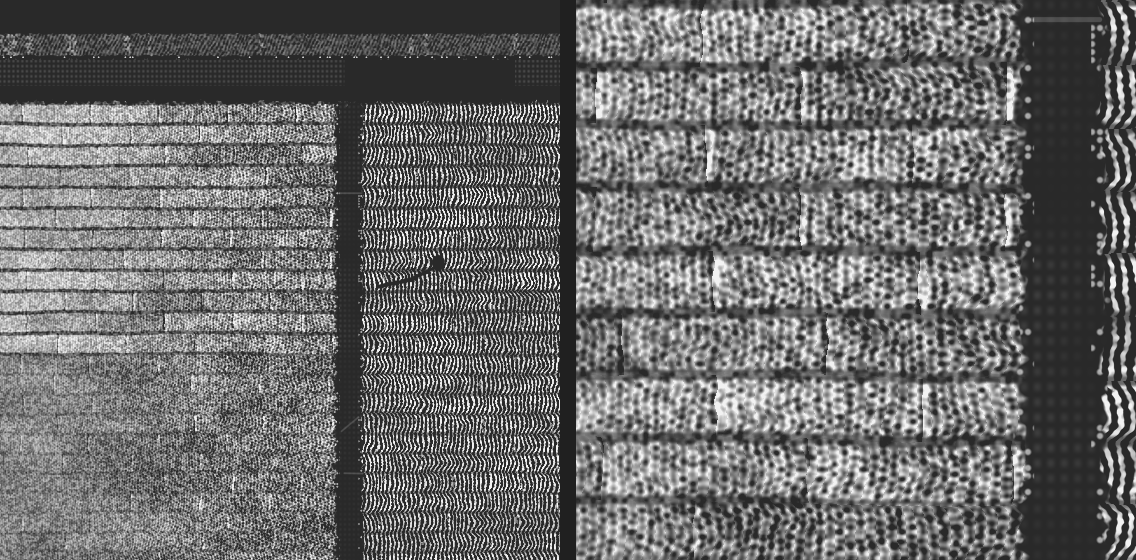
Left: the whole. Right: its middle third, enlarged.
Give the GLSL for this texture, as a WebGL 1 fragment shader.

```glsl
precision highp float;
// Grey point-scan of a running-bond brick wall with a dark eave, a recessed pillar and a bracket.
uniform vec2 u_resolution;

#define VOID_GREY 0.16
#define WALL_TOP 0.184
#define SPLIT 0.633
#define UPPER_ROWS 12.0
#define LOWER_PITCH 0.0352
#define BRICK_WIDTH 0.1224
#define PILLAR_LEFT 0.598
#define PILLAR_RIGHT 0.648
#define BED_WIDTH 0.0033
#define GRAIN_SCALE 320.0
#define BEAD_COUNT 190.0
#define TAU 6.28318

float hash(vec2 p) {
  vec3 q = fract(vec3(p.xyx) * 0.1031);
  q += dot(q, q.yzx + 33.33);
  return fract((q.x + q.y) * q.z);
}

float noise(vec2 p) {
  vec2 i = floor(p), f = fract(p);
  f = f * f * (3.0 - 2.0 * f);
  return mix(mix(hash(i), hash(i + vec2(1, 0)), f.x),
             mix(hash(i + vec2(0, 1)), hash(i + vec2(1, 1)), f.x), f.y);
}

float segment(vec2 p, vec2 a, vec2 b) {
  vec2 d = b - a;
  return length(p - a - d * clamp(dot(p - a, d) / dot(d, d), 0.0, 1.0));
}

// Soft stroke of half-width w at distance d
float stroke(float d, float w) {
  float aa = 0.75 / u_resolution.y;
  return 1.0 - smoothstep(w - aa, w + aa, d);
}

// Scattered round returns, a share of the cells being filled
float specks(vec2 p, float count, float share) {
  vec2 cell = floor(p * count);
  float dotMask = 1.0 - smoothstep(0.2, 0.55, length(fract(p * count) - 0.5));
  return dotMask * step(1.0 - share, hash(cell + 7.0));
}

// Regular faint grid of scan points
float scanGrid(vec2 p) {
  vec2 c = 0.5 + 0.5 * cos(TAU * p * vec2(125.0, 110.0));
  return c.x * c.y;
}

float brickWall(vec2 p, float grain) {
  float rightSide = step(0.62, p.x);
  float lower = smoothstep(SPLIT - 0.002, SPLIT + 0.004, p.y);
  float y = p.y + 0.005 * (noise(p * vec2(9.0, 14.0)) - 0.5)
          + 0.002 * (noise(p * 70.0) - 0.5);

  // Courses, alternately shifted by half a brick
  float r = y < SPLIT ? (y - WALL_TOP) / (SPLIT - WALL_TOP) * UPPER_ROWS
                      : UPPER_ROWS + (y - SPLIT) / LOWER_PITCH;
  float row = floor(r), fy = fract(r);
  float bx = (p.x - 0.045 - 0.025 * rightSide) / BRICK_WIDTH + 0.5 * mod(row, 2.0)
           + 0.18 * (hash(vec2(row, 3.0)) - 0.5) + 0.025 * (noise(p * 110.0) - 0.5);
  float fx = fract(bx);
  vec2 id = vec2(floor(bx), row);
  float tone = hash(id + 11.0) - 0.5;
  float bed = 1.0 - smoothstep(BED_WIDTH * 0.5, BED_WIDTH * 1.4, min(fy, 1.0 - fy) * 0.0365);
  float lit = (1.0 - smoothstep(0.0025, 0.005, fx * BRICK_WIDTH)) * (1.0 - bed);
  float shade = 1.0 - smoothstep(0.001, 0.004, (1.0 - fx) * BRICK_WIDTH);

  // Vertical scan columns, bent by the relief of each brick
  float phase = mix(240.0 * p.x - 75.0 * p.x * p.x, 135.0 * p.x, rightSide);
  float bend = 2.2 * (fy - 0.5) * (fy - 0.5) + 0.7 * tone * fy
             + 1.1 * noise(p * vec2(35.0, 75.0));
  phase += bend + 0.3 * hash(vec2(row, 5.0));
  float column = cos(TAU * phase);
  float bead = cos(TAU * (p.y * BEAD_COUNT + 0.5 * floor(phase)));
  float patchy = noise(p * vec2(14.0, 30.0));

  // Left face: bright and dense, coarser toward the pillar
  float coarse = smoothstep(0.0, 0.58, p.x);
  float leftTone = mix(mix(0.66, 0.53, coarse), mix(0.53, 0.45, coarse), lower);
  leftTone += 0.14 * tone * (1.0 - 0.5 * lower) + 0.16 * (patchy - 0.5);
  leftTone += mix(0.06, 0.25, coarse) * (0.65 * column + 0.5 * bead);
  leftTone += mix(0.28, 0.5, coarse) * (grain - 0.5);
  leftTone = mix(leftTone, 0.24 + 0.3 * (grain - 0.5), bed * mix(0.82, 0.24, lower));
  leftTone -= 0.22 * shade * (1.0 - 0.5 * lower);
  float jointLight = step(0.35, hash(id + 2.0)) * mix(0.35, 1.0, coarse);
  leftTone += 0.32 * lit * jointLight;

  // Right face: separate bright columns on the void
  float line = smoothstep(-0.2, 0.75, column + 0.22 * bead + 0.7 * (grain - 0.5));
  float rightTone = 0.14 + line * (0.4 + 0.3 * grain + 0.25 * patchy + 0.12 * tone);
  rightTone = mix(rightTone, 0.15 + 0.2 * line, bed * mix(0.9, 0.65, lower));
  rightTone += lit * 0.32 * step(0.4, grain) - 0.2 * shade;
  return mix(leftTone, rightTone, rightSide);
}

void main() {
  vec2 p = gl_FragCoord.xy / u_resolution;
  p.y = 1.0 - p.y; // measured downward from the eave
  float grain = clamp(1.5 * noise(p * GRAIN_SCALE) - 0.25, 0.0, 1.0);
  float ragged = noise(p * 170.0) - 0.5;
  float grey = VOID_GREY;

  // Wall below the eave
  float wall = smoothstep(WALL_TOP - 0.002, WALL_TOP + 0.002, p.y + 0.012 * ragged);
  grey = mix(grey, brickWall(p, grain), wall);

  // Recessed pillar with ragged sides and stray returns
  float sideX = p.x + 0.010 * ragged;
  float pillar = smoothstep(PILLAR_LEFT - 0.002, PILLAR_LEFT + 0.002, sideX)
               * (1.0 - smoothstep(PILLAR_RIGHT - 0.002, PILLAR_RIGHT + 0.002, sideX));
  float fringe = stroke(min(abs(p.x - PILLAR_LEFT), abs(p.x - PILLAR_RIGHT)), 0.008);
  float recess = VOID_GREY + 0.09 * scanGrid(p) * noise(p * 20.0)
               + 0.5 * fringe * specks(p, 210.0, 0.16);
  float cracks = min(segment(p, vec2(0.605, 0.345), vec2(0.645, 0.345)),
                     min(segment(p, vec2(0.61, 0.77), vec2(0.64, 0.745)),
                         segment(p, vec2(0.615, 0.845), vec2(0.66, 0.846))));
  recess += 0.14 * stroke(cracks, 0.0015);
  grey = mix(grey, recess, pillar * wall);

  // Dark bracket and lamp on the right face
  float bracket = min(segment(p, vec2(0.675, 0.512), vec2(0.735, 0.499)),
                      segment(p, vec2(0.735, 0.499), vec2(0.775, 0.478))) - 0.0015;
  float lamp = length((p - vec2(0.783, 0.470)) * vec2(1.0, 0.85)) - 0.010;
  grey = mix(grey, VOID_GREY, stroke(min(bracket, lamp) + 0.003 * ragged, 0.002));

  // Eave: grainy gutter, bright rim and faint soffit points
  float gutter = stroke(abs(p.y - 0.080 + 0.004 * ragged), 0.019);
  float slant = 0.5 + 0.5 * cos(TAU * (150.0 * p.x + 70.0 * p.y + noise(p * 45.0)));
  float streak = smoothstep(0.78, 0.95, noise(vec2(p.x * 75.0, 2.0)));
  float gutterTone = 0.16 + 0.16 * slant + 0.22 * (grain - 0.3) + 0.22 * streak * grain;
  grey = mix(grey, gutterTone, gutter);
  grey += 0.65 * stroke(abs(p.y - 0.103), 0.0025) * specks(p, 230.0, 0.16);
  float soffit = stroke(abs(p.y - 0.130), 0.023) * (stroke(p.x, 0.615) + step(0.92, p.x));
  grey += 0.13 * soffit * scanGrid(p);

  gl_FragColor = vec4(vec3(clamp(grey, VOID_GREY, 0.95)), 1.0);
}
```
